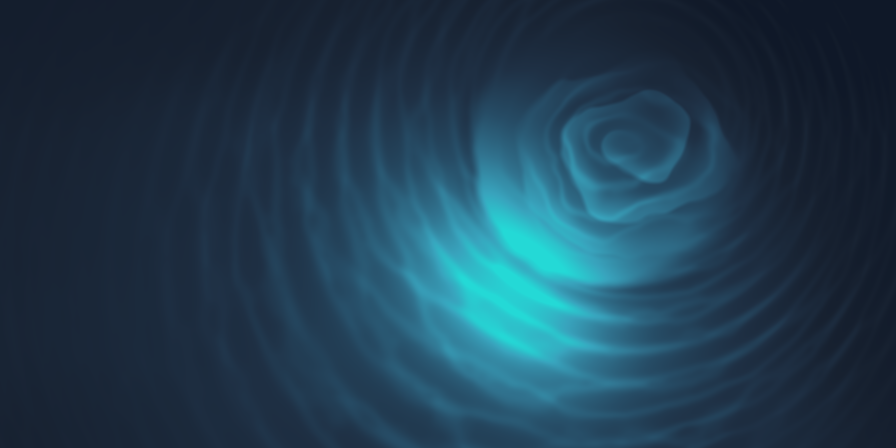
Give the GLSL for this background, as a WebGL 1 fragment shader.

```glsl
precision highp float;
uniform vec2 u_resolution;

#define GLOW vec2(1.14, 0.345)
#define HUB vec2(1.13, 0.42)
#define EYE vec2(1.43, 0.67)
#define DISC vec2(1.36, 0.675)
#define DISC_RADIUS 0.30
#define RING_SPACING 0.05
#define FOLD_SPACING 0.085
#define RIB_STRENGTH 0.62
#define FOLD_STRENGTH 0.85
#define WARP 0.09

float hash(vec2 p) {
  p = fract(p * vec2(0.1731, 0.2917));
  p += dot(p, p.yx + 19.19);
  return fract(p.x * p.y * 47.3);
}

float noise(vec2 p) {
  vec2 cell = floor(p);
  vec2 f = fract(p);
  f = f * f * (3.0 - 2.0 * f);
  float low = mix(hash(cell), hash(cell + vec2(1.0, 0.0)), f.x);
  float high = mix(hash(cell + vec2(0.0, 1.0)), hash(cell + 1.0), f.x);
  return mix(low, high, f.y);
}

float fbm(vec2 p) {
  float sum = 0.0;
  float gain = 0.5;
  for (int i = 0; i < 3; i++) {
    sum += gain * (noise(p) - 0.5);
    p = mat2(1.6, 1.2, -1.2, 1.6) * p + 7.3;
    gain *= 0.4;
  }
  return sum;
}

// Thin bright line once per unit of phase
float filament(float phase) {
  float x = fract(phase) - 0.5;
  return exp(-x * x * 28.0);
}

// Sheet with a crisp outer rim that fades inward
float sheet(float phase) {
  float s = fract(phase);
  return smoothstep(0.1, 0.84, s) * (1.0 - smoothstep(0.84, 1.0, s));
}

float bell(vec2 v) {
  return exp(-dot(v, v));
}

// Colour ramp from night blue to bright cyan, one step per unit of light
vec3 waterColor(float light) {
  vec3 c = vec3(0.06, 0.095, 0.155);
  c = mix(c, vec3(0.09, 0.13, 0.19), clamp(light, 0.0, 1.0));
  c = mix(c, vec3(0.12, 0.19, 0.27), clamp(light - 1.0, 0.0, 1.0));
  c = mix(c, vec3(0.15, 0.30, 0.40), clamp(light - 2.0, 0.0, 1.0));
  c = mix(c, vec3(0.19, 0.45, 0.56), clamp(light - 3.0, 0.0, 1.0));
  c = mix(c, vec3(0.22, 0.64, 0.74), clamp(light - 4.0, 0.0, 1.0));
  return mix(c, vec3(0.14, 0.85, 0.84), clamp(light - 5.0, 0.0, 1.0));
}

void main() {
  vec2 p = gl_FragCoord.xy / u_resolution.y;
  p.x += 1.0 - 0.5 * u_resolution.x / u_resolution.y;

  // Slow bends plus fine ripples
  float bend = fbm(p * 4.5 + 3.0);
  float ripple = fbm(p * 11.0 + 21.0);
  float warp = WARP * bend + 0.035 * ripple;

  // Broad halo, slanted core and dark upper right
  vec2 g = p - GLOW;
  vec2 slant = vec2(dot(g, vec2(0.77, -0.64)), dot(g, vec2(0.64, 0.77)));
  float halo = bell((g + vec2(0.02, 0.0)) / vec2(0.68, 0.6));
  float core = bell(slant / vec2(0.28, 0.19));
  float light = 1.0 + 2.15 * halo + 2.9 * core;
  light -= 0.9 * smoothstep(1.45, 2.0, p.x + 0.45 * (p.y - 0.5));
  light -= 0.5 * smoothstep(0.65, 1.0, p.y);

  // Translucent disc, crisp at the lower left and soft elsewhere
  vec2 q = p - DISC;
  float lowerLeft = smoothstep(-0.05, 0.25, dot(q, vec2(-0.65, -0.76)));
  float discDist = length(q) + 0.8 * warp;
  float rim = mix(0.06, 0.014, lowerLeft);
  float inside = 1.0 - smoothstep(DISC_RADIUS - rim, DISC_RADIUS + rim, discDist);
  float shadow = bell(vec2((discDist - DISC_RADIUS - 0.025) / 0.025, 0.0));
  light += inside * 0.8 * (1.0 - smoothstep(0.58, 0.95, p.y));
  light -= 0.35 * shadow * lowerLeft;
  light += 0.25 * inside * lowerLeft * smoothstep(0.2, 0.29, discDist);

  // Two sets of outer ribs cross into a loose net
  vec2 ringCenter = mix(DISC + vec2(0.06, 0.08), HUB, smoothstep(0.25, 1.4, length(q)));
  float ringRadius = length(p - ringCenter);
  float ribs = filament((ringRadius + 0.6 * warp) / (RING_SPACING * 0.95));
  float crossRibs = filament((ringRadius - 1.2 * warp) / (RING_SPACING * 1.3) + 0.4);
  float ribFade = 0.15 + 0.85 * (1.0 - smoothstep(0.6, 0.95, ringRadius));
  float patches = 0.5 + noise(p * 4.0 + 11.0);
  float ribLight = 0.6 * ribs + 0.6 * crossRibs - 0.38;
  light += RIB_STRENGTH * (0.75 + 0.25 * halo) * ribLight * ribFade * patches * (1.0 - inside);

  // Inner folds wind around the eye, broken into arcs
  vec2 e = p - EYE + 0.12 * vec2(bend, fbm(p * 6.0 + 47.0));
  float eyeRadius = length(e * vec2(0.9, 1.1));
  float turn = atan(e.y, -e.x) / 6.2831853;
  float folds = sheet((eyeRadius + 1.1 * warp) / FOLD_SPACING + turn);
  float fineFolds = filament((eyeRadius - 1.8 * warp) / (FOLD_SPACING * 0.8) - turn);
  float foldFade = smoothstep(0.0, 0.06, eyeRadius) * (1.0 - smoothstep(0.14, 0.36, eyeRadius));
  foldFade *= 1.0 - smoothstep(0.74, 0.92, p.y);
  foldFade *= 0.2 + 1.3 * noise(p * 7.0 + 5.0);
  light += FOLD_STRENGTH * inside * foldFade * (folds + 0.5 * fineFolds - 0.4);

  // Faint cloudy variation in the water
  light += 0.35 * fbm(p * vec2(2.0, 4.0) + 31.0);

  gl_FragColor = vec4(waterColor(light), 1.0);
}
```
